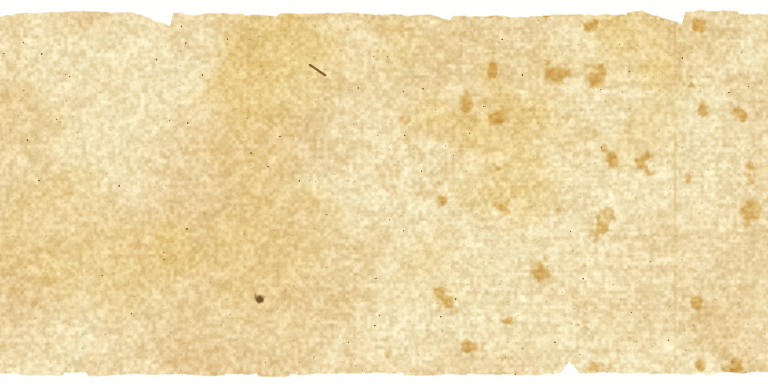
Reproduce this texture procedurally as a Shadertoy shader.

```glsl
const vec3 BACKDROP = vec3(1.0, 1.0, 0.995);
const vec3 PALE = vec3(0.945, 0.885, 0.715);
const vec3 TAN = vec3(0.905, 0.795, 0.59);
const vec3 OCHRE = vec3(0.9, 0.77, 0.46);
const vec3 RUST = vec3(0.77, 0.56, 0.2);
const vec3 UMBER = vec3(0.36, 0.2, 0.07);

float hash(vec2 p) {
    vec3 q = fract(p.xyx * 0.1031);
    q += dot(q, q.yzx + 33.33);
    return fract((q.x + q.y) * q.z);
}

float noise(vec2 p) {
    vec2 i = floor(p), f = fract(p);
    f = f * f * (3.0 - 2.0 * f);
    float low = mix(hash(i), hash(i + vec2(1, 0)), f.x);
    float high = mix(hash(i + vec2(0, 1)), hash(i + vec2(1, 1)), f.x);
    return mix(low, high, f.y);
}

float fbm(vec2 p, int octaves) {
    float sum = 0.0, total = 0.0, weight = 0.5;
    for (int i = 0; i < octaves; i++) {
        sum += weight * noise(p);
        total += weight;
        weight *= 0.5;
        p = mat2(1.6, 1.2, -1.2, 1.6) * p + 7.3;
    }
    return sum / total;
}

// Randomly placed cones: 1 at a centre, 0 at its rim; radius in cells
float spots(vec2 p, float scale, float density, float radius) {
    vec2 q = p * scale, cell = floor(q);
    float cover = 0.0;
    for (int j = -1; j <= 1; j++)
    for (int i = -1; i <= 1; i++) {
        vec2 id = cell + vec2(i, j);
        vec2 centre = id + 0.2 + 0.6 * vec2(hash(id + 43.7), hash(id + 88.1));
        float r = radius * mix(0.4, 1.0, hash(id + 25.3));
        float present = step(hash(id + 61.9), density);
        cover = max(cover, present * (1.0 - length(q - centre) / r));
    }
    return cover;
}

float segment(vec2 p, vec2 a, vec2 b) {
    vec2 ab = b - a;
    return length(p - a - ab * clamp(dot(p - a, ab) / dot(ab, ab), 0.0, 1.0));
}

// Triangular tear with its own width on each side of the tip
float notch(float x, float tip, float left, float right, float depth) {
    float d = x < tip ? (tip - x) / left : (x - tip) / right;
    return depth * max(0.0, 1.0 - d);
}

// Depth of the ragged border: chipped steps over a slow wave
float tornInset(float x, float seed) {
    float s = x * 10.0 + noise(vec2(x * 7.0, seed));
    float i = floor(s);
    float chip = mix(hash(vec2(i - 1.0, seed)), hash(vec2(i, seed)),
                     smoothstep(0.0, 0.08, fract(s)));
    return 0.012 + 0.012 * noise(vec2(x * 5.0, seed)) + 0.012 * chip
         + 0.007 * (fbm(vec2(x * 45.0, seed), 3) - 0.5);
}

vec3 agedPaper(vec2 p, float px) {
    vec2 warp = vec2(fbm(p * 6.0, 4), fbm(p * 6.0 + 31.0, 4)) - 0.5;
    vec2 w = p + 0.12 * warp;

    // Broad tints and sharp-rimmed water stains
    vec3 col = mix(TAN, PALE, smoothstep(0.28, 0.68, fbm(w * 3.5 + 4.0, 5)));
    float ochre = smoothstep(0.46, 0.74, fbm(w * 3.0 + 57.0, 4));
    col = mix(col, OCHRE, 0.55 * ochre);
    float tide = fbm(w * 2.3 + 19.0, 3);
    col = mix(col, TAN, 0.4 * smoothstep(0.57, 0.59, tide));
    col = mix(col, PALE, 0.45 * (1.0 - smoothstep(0.36, 0.38, tide)));
    float bowl = length((w - vec2(1.1, 0.56)) * vec2(1.0, 1.5));
    col = mix(col, TAN, 0.45 * (1.0 - smoothstep(0.125, 0.135, bowl)));
    col = mix(col, PALE, 0.8 * (1.0 - smoothstep(0.09, 0.1, bowl)));

    // Foxing, crowded toward the right
    float blot = 0.8 * spots(p + 0.05 * warp, 8.0, 0.42, 0.42)
               + 1.1 * (fbm(p * 42.0, 3) - 0.5);
    float zone = mix(0.12, 1.0, smoothstep(0.85, 1.25, w.x));
    col = mix(col, RUST, 0.6 * zone * smoothstep(0.22, 0.65, blot));

    // Grain, woven fibres and a vertical crease
    float grain = fbm(p * 105.0, 2) - 0.5;
    float mottle = fbm(p * 34.0 + 11.0, 3) - 0.5;
    float weft = noise(p * vec2(11.0, 150.0)) - 0.5;
    float warpThread = noise(p * vec2(140.0, 12.0) + 9.0) - 0.5;
    float worn = smoothstep(0.5, 1.4, w.x);
    float shade = 0.19 * grain + 0.09 * mottle + 0.02 * warpThread
                + mix(0.015, 0.05, worn) * weft;
    col += shade * vec3(0.75, 1.0, 1.3);
    float crease = 1.0 - smoothstep(0.0, px + 0.003, abs(p.x - 1.758));
    col = mix(col, RUST, 0.3 * crease * noise(vec2(p.y * 25.0, 3.0)));

    // Dark flecks, one burn mark and one splinter
    float fleck = smoothstep(0.0, 0.7, spots(p, 24.0, 0.09, 0.085));
    float dust = smoothstep(0.0, 0.7, spots(p + 5.0, 48.0, 0.14, 0.12));
    col = mix(col, UMBER, max(0.75 * fleck, 0.4 * dust));
    float burn = length(p - vec2(0.677, 0.224)) + 0.014 * (noise(p * 110.0) - 0.5);
    col = mix(col, UMBER, 0.8 * (1.0 - smoothstep(0.005, 0.016, burn)));
    float splinter = segment(p, vec2(0.807, 0.831), vec2(0.847, 0.804));
    return mix(col, UMBER, 0.75 * (1.0 - smoothstep(0.001, 0.002 + px, splinter)));
}

void mainImage(out vec4 fragColor, in vec2 fragCoord) {
    float px = 1.0 / iResolution.y;
    vec2 p = fragCoord * px;

    // Torn outline along the top and bottom
    float x = p.x + 0.008 * (noise(p * 70.0) - 0.5);
    float top = 0.012 + tornInset(x, 3.0) + notch(x, 0.44, 0.09, 0.012, 0.033)
              + notch(x, 1.17, 0.05, 0.008, 0.015) + notch(x, 1.775, 0.1, 0.012, 0.034);
    float bottom = tornInset(x, 17.0) + notch(x, 1.484, 0.018, 0.025, 0.035);
    float inside = min(p.y - bottom, 1.0 - p.y - top);

    vec3 col = mix(BACKDROP, agedPaper(p, px), smoothstep(-px, px, inside));
    fragColor = vec4(clamp(col, 0.0, 1.0), 1.0);
}
```
